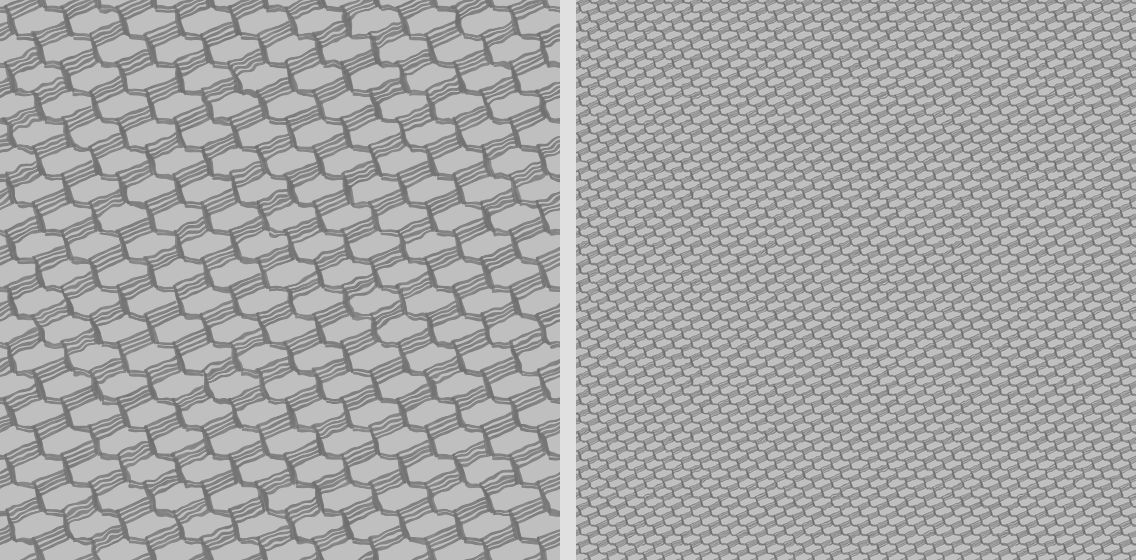
Left, the tile; right, the same tile 3 across and 3 down.
Write a WebGL 2 fragment shader that draws this pattern.

```glsl
#version 300 es
precision highp float;
// Staggered grey marker strokes: striped slanted steps framing pale hexagons, 10 by 10 repeats.

uniform vec2 u_resolution;
out vec4 fragColor;

vec2 hash2(vec2 p) {
  vec3 q = fract(p.xyx * vec3(0.1031, 0.1030, 0.0973));
  q += dot(q, q.yzx + 33.33);
  return fract((q.xx + q.yz) * q.zy);
}

// Gradient noise that wraps after a whole number of cells.
float gradientAt(vec2 corner, vec2 f, float period) {
  float angle = 6.2832 * hash2(mod(corner, period) + 7.0).x;
  return dot(vec2(cos(angle), sin(angle)), f);
}

float noise(vec2 p, float period) {
  vec2 i = floor(p), f = fract(p);
  vec2 u = f * f * f * (f * (f * 6.0 - 15.0) + 10.0);
  float low = mix(gradientAt(i, f, period), gradientAt(i + vec2(1, 0), f - vec2(1, 0), period), u.x);
  float high = mix(gradientAt(i + vec2(0, 1), f - vec2(0, 1), period), gradientAt(i + 1.0, f - 1.0, period), u.x);
  return mix(low, high, u.y);
}

float segmentDistance(vec2 p, vec2 a, vec2 b) {
  vec2 ab = b - a;
  return length(p - a - ab * clamp(dot(p - a, ab) / dot(ab, ab), 0.0, 1.0));
}

// Light that passes one hand-drawn stroke; its ends stray a little with the seed.
float strokeLight(vec2 p, vec2 a, vec2 b, vec2 seed, float opacity, float pixel) {
  a += (hash2(seed) - 0.5) * 0.024;
  b += (hash2(seed + 3.7) - 0.5) * 0.024;
  float d = segmentDistance(p, a, b) - 0.026 - 0.004 * (hash2(seed + 9.1).x - 0.5);
  return 1.0 - opacity * (1.0 - smoothstep(-0.6 * pixel, 0.6 * pixel, d));
}

float motifLight(vec2 p, vec2 id, float opacity, float pixel) {
  float light = 1.0;
  for (int i = 0; i < 4; i++) {
    float k = float(i);
    vec2 seed = id * 5.3 + k * 17.0;
    // Rising band of four lines
    light *= strokeLight(p, vec2(0.039, -0.0755) * k, vec2(0.54, 0.225) + vec2(0.029, -0.073) * k,
                         seed, opacity, pixel);
    // Crowded steep strokes
    light *= strokeLight(p, vec2(0.017, 0.0) + vec2(0.035, -0.07) * k,
                         vec2(0.12, -0.47) + vec2(0.032, -0.015) * k, seed + 41.0, opacity, pixel);
    // Pair of short level strokes
    if (i < 2)
      light *= strokeLight(p, vec2(0.217, -0.495) + vec2(0.015, -0.06) * k,
                           vec2(0.50, -0.525) + vec2(0.02, -0.06) * k, seed + 83.0, opacity, pixel);
  }
  return light;
}

void main() {
  vec2 p = gl_FragCoord.xy / u_resolution * 10.0;
  float pixel = 10.0 / min(u_resolution.x, u_resolution.y);

  // Hand wobble and uneven ink
  vec2 wobble = vec2(noise(p * 4.0 + 0.3, 40.0), noise(p * 5.0 + 13.7, 50.0));
  float opacity = 0.78 + 0.10 * noise(p * 2.0, 20.0) + 0.10 * noise(p * 9.0, 90.0);

  // Two interleaved lattices, each with the neighbours that reach this point
  float light = 1.0;
  for (int s = 0; s < 2; s++) {
    vec2 q = p - vec2(0.594, 0.38) - 0.5 * float(s);
    for (int n = 0; n < 4; n++) {
      vec2 site = floor(q) + vec2(n % 2, n / 2);
      vec2 id = mod(site, 10.0) + 20.0 * float(s);
      float shake = mix(0.015, 0.075, hash2(id + 2.3).y);
      light *= motifLight(q - site + wobble * shake, id, opacity, pixel);
    }
  }

  float ink = 0.445 + 0.04 * noise(p * 3.0 + 5.5, 30.0);
  fragColor = vec4(vec3(mix(ink, 0.75, light)), 1.0);
}
```
